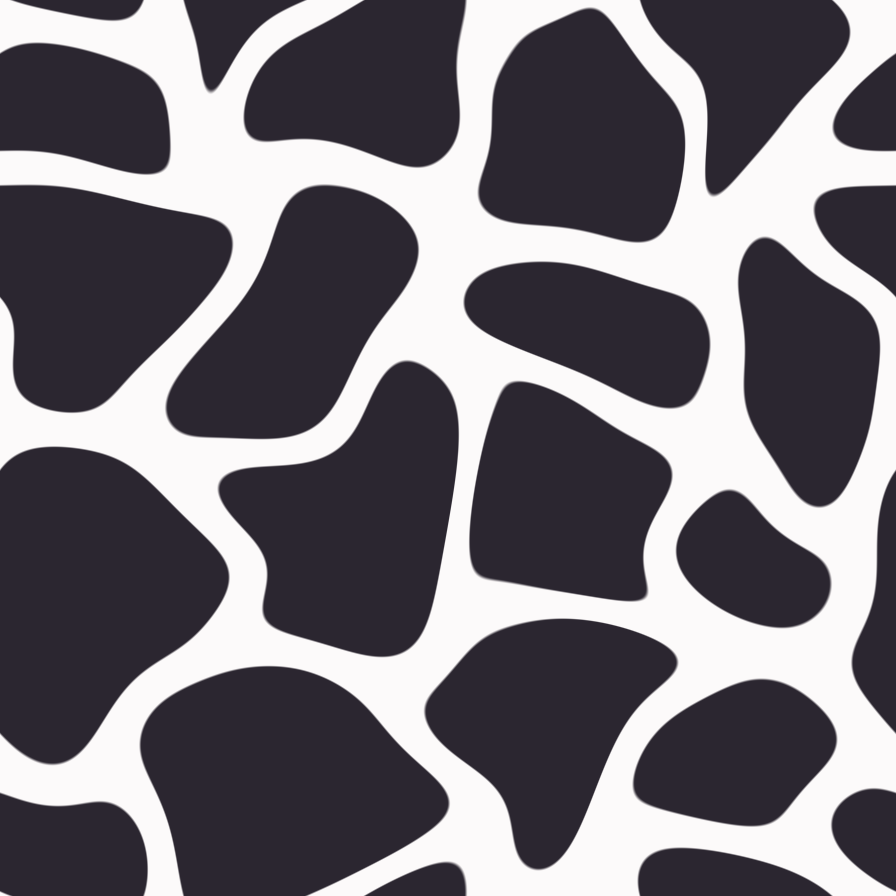
Write a three.js fragment shader that draws this pattern.

```glsl
// Seamless cowhide print: rounded, wavy dark patches on an off-white ground.

varying vec2 vUv;

const float TAU = 6.2831853;
const float GRID = 4.0;          // patches per side of the tile
const float JITTER = 0.74;       // scatter of the patch centres
const float SIZE_SPREAD = 0.018; // difference between large and small patches
const float ROUNDING = 48.0;     // higher means tighter corners
const float HALF_GAP = 0.017;    // half the width of the light channels
const float SOFTNESS = 0.0014;   // half the width of the smoothed edge

const vec3 DARK = vec3(0.17, 0.15, 0.19);
const vec3 LIGHT = vec3(0.99, 0.98, 0.98);

vec3 hash3(vec2 cell) {
  vec3 q = vec3(dot(cell, vec2(127.1, 311.7)),
                dot(cell, vec2(269.5, 183.3)),
                dot(cell, vec2(419.2, 371.9)));
  return fract(sin(q) * 43758.545);
}

// Slides points along the crests of a wave; whole-number waves keep the tiling.
vec2 shearWave(vec2 p, vec2 wave, float amount, float phase) {
  vec2 along = normalize(vec2(-wave.y, wave.x));
  return p + along * amount * sin(TAU * dot(wave, p) + phase);
}

vec2 wobble(vec2 p) {
  p = shearWave(p, vec2(2.0, 1.0), 0.030, 0.6);
  p = shearWave(p, vec2(-1.0, 3.0), 0.022, 2.1);
  p = shearWave(p, vec2(4.0, 2.0), 0.012, 4.4);
  return shearWave(p, vec2(-3.0, 5.0), 0.008, 1.3);
}

// Patch centre in xy, size weight in z.
vec3 patchSite(vec2 cell) {
  vec3 h = hash3(mod(cell, GRID));
  return vec3((cell + 0.5 + JITTER * (h.xy - 0.5)) / GRID, SIZE_SPREAD * h.z);
}

float weightedDistance(vec2 p, vec3 site) {
  vec2 d = p - site.xy;
  return dot(d, d) - site.z;
}

// Smooth distance to the border of the weighted cell that holds p.
float cellBorder(vec2 p) {
  vec2 base = floor(p * GRID);
  vec3 owner = vec3(0.0);
  vec2 ownerOffset = vec2(0.0);
  float nearest = 100.0;
  for (int y = -2; y <= 2; y++) {
    for (int x = -2; x <= 2; x++) {
      vec2 offset = vec2(float(x), float(y));
      vec3 site = patchSite(base + offset);
      float d = weightedDistance(p, site);
      if (d < nearest) {
        nearest = d;
        owner = site;
        ownerOffset = offset;
      }
    }
  }

  // Blend the distances to all dividing lines, which rounds the corners.
  float blend = 0.0;
  for (int y = -2; y <= 2; y++) {
    for (int x = -2; x <= 2; x++) {
      vec2 offset = vec2(float(x), float(y));
      vec2 step2 = abs(offset - ownerOffset);
      if (step2.x + step2.y > 0.5) {
        vec3 site = patchSite(base + offset);
        float gain = weightedDistance(p, site) - nearest;
        float edge = 0.5 * gain / max(distance(site.xy, owner.xy), 0.001);
        blend += exp(-ROUNDING * edge);
      }
    }
  }
  return -log(max(blend, 0.000001)) / ROUNDING;
}

void main() {
  float border = cellBorder(wobble(vUv));
  float inside = smoothstep(HALF_GAP - SOFTNESS, HALF_GAP + SOFTNESS, border);
  gl_FragColor = vec4(mix(LIGHT, DARK, inside), 1.0);
}
```
